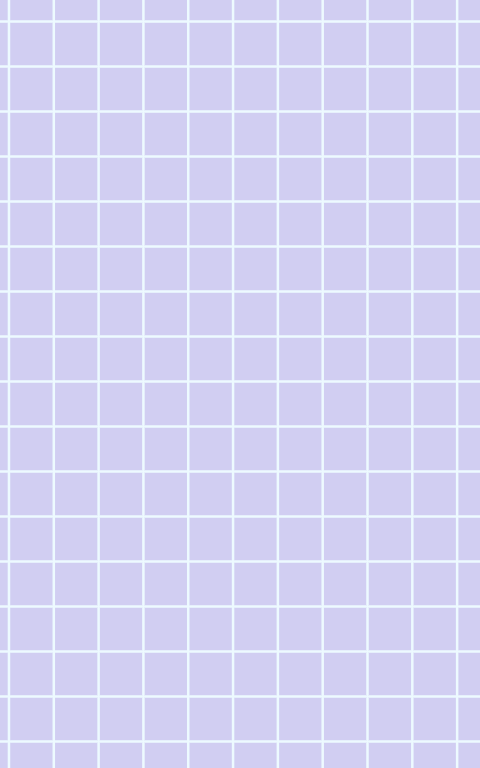
A Shadertoy shader for this pattern:

```glsl
// Draws a lavender sheet ruled with a fine, pale square grid.

// Coverage of the grid lines along each axis; lines sit on whole numbers.
vec2 lineCoverage(vec2 cell, float halfWidth, vec2 pixel) {
    vec2 distToLine = abs(fract(cell + 0.5) - 0.5);
    return clamp((halfWidth - distToLine) / pixel + 0.5, 0.0, 1.0);
}

void mainImage(out vec4 fragColor, in vec2 fragCoord) {
    // Cells across and down the canvas
    vec2 cellCount = vec2(10.71, 17.067);
    vec2 cell = fragCoord / iResolution.xy * cellCount - vec2(0.2, 0.589);

    // Union of vertical and horizontal lines
    vec2 lines = lineCoverage(cell, 0.028, cellCount / iResolution.xy);
    float grid = max(lines.x, lines.y);

    vec3 lavender = vec3(0.818, 0.808, 0.950);
    vec3 paleIce = vec3(0.930, 0.980, 1.000);
    fragColor = vec4(mix(lavender, paleIce, grid), 1.0);
}
```
